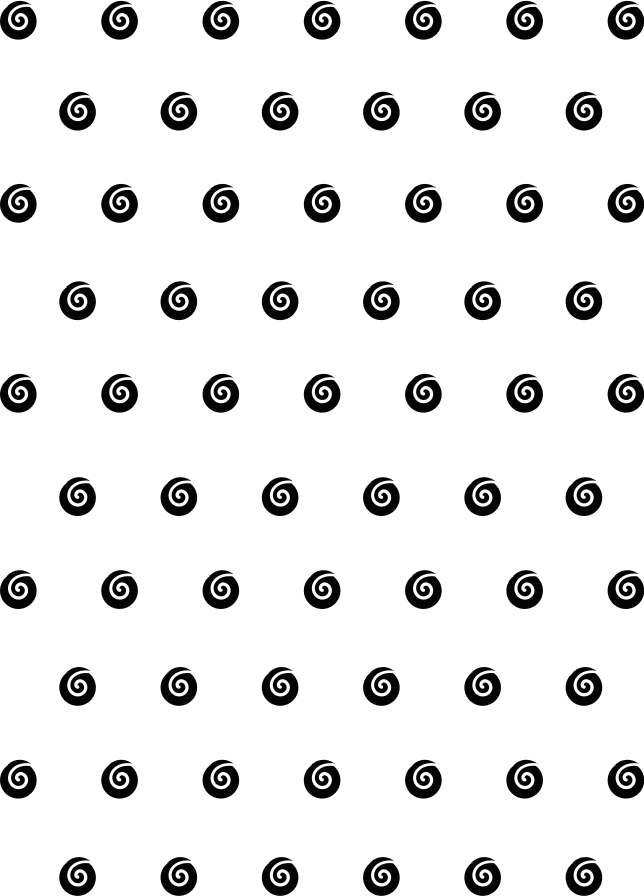
Write a Shadertoy shader that draws this pattern.

```glsl
// Staggered rows of black discs, each carved by a white spiral groove.

const float SHEET_HEIGHT = 768.0;   // layout units from top to bottom
const float MOTIF_SCALE = 1.5;      // motif units per layout unit
const float COLUMN_STEP = 86.8;
const int ROW_COUNT = 10;
const int SPIRAL_STEPS = 48;
const vec3 PAPER = vec3(1.0);
const vec3 INK = vec3(0.01);

// Disc centres measured from the top; the spacing is slightly uneven.
const float ROW_CENTRES[ROW_COUNT] = float[ROW_COUNT](
    18.3, 96.2, 175.2, 258.7, 338.0, 426.6, 506.3, 589.3, 668.8, 752.2);

float circleDistance(vec2 p, vec2 centre, float radius) {
    return length(p - centre) - radius;
}

// Distance to a segment whose half-width changes from end to end.
float strokeDistance(vec2 p, vec2 a, vec2 b, float widthA, float widthB) {
    vec2 along = b - a;
    float h = clamp(dot(p - a, along) / dot(along, along), 0.0, 1.0);
    return length(p - a - along * h) - mix(widthA, widthB, h);
}

// Even winding, flared at the mouth and curled tighter at the core.
vec2 spiralPoint(float angle, vec2 centre) {
    float winding = 13.9 - 1.06 * (angle - 1.57);
    float flare = 10.5 * exp(-1.35 * (angle - 0.8));
    float curl = 1.6 * max(angle - 7.7, 0.0);
    return centre + (winding + flare - curl) * vec2(cos(angle), sin(angle));
}

float grooveDistance(vec2 p, vec2 centre, float startAngle, float endAngle) {
    float nearest = 1e4;
    vec2 previous = spiralPoint(startAngle, centre);
    float previousWidth = 1.7;
    for (int i = 1; i <= SPIRAL_STEPS; i++) {
        float t = float(i) / float(SPIRAL_STEPS);
        vec2 next = spiralPoint(mix(startAngle, endAngle, t), centre);
        float width = mix(1.7, 2.1, smoothstep(0.0, 0.4, t));
        nearest = min(nearest, strokeDistance(p, previous, next, previousWidth, width));
        previous = next;
        previousWidth = width;
    }
    return nearest;
}

// Round body with a raised crescent on top, minus the groove.
float motifDistance(vec2 p) {
    float body = circleDistance(p, vec2(0.0), 23.5);
    float crescent = max(circleDistance(p, vec2(2.0, 4.0), 22.3), 19.0 - p.y);
    float groove = grooveDistance(p, vec2(1.5, 1.3), 0.75, 9.9);
    return max(min(body, crescent), -groove);
}

// Offset to the nearest motif, in motif units with y upward.
vec2 nearestMotif(vec2 p) {
    vec2 best = vec2(1e4);
    for (int row = 0; row < ROW_COUNT; row++) {
        bool shifted = row % 2 == 1;
        float firstX = shifted ? 66.5 : 15.7;
        float lastColumn = shifted ? 5.0 : 6.0;
        float column = clamp(round((p.x - firstX) / COLUMN_STEP), 0.0, lastColumn);
        vec2 centre = vec2(firstX + column * COLUMN_STEP, SHEET_HEIGHT - ROW_CENTRES[row]);
        vec2 offset = p - centre;
        if (dot(offset, offset) < dot(best, best)) best = offset;
    }
    return best * MOTIF_SCALE;
}

void mainImage(out vec4 fragColor, in vec2 fragCoord) {
    float unitsPerPixel = SHEET_HEIGHT / iResolution.y;
    vec2 motif = nearestMotif(fragCoord * unitsPerPixel);
    float edge = unitsPerPixel * MOTIF_SCALE;
    float ink = 0.0;
    if (length(motif) < 30.0 + edge) {
        ink = clamp(0.5 - motifDistance(motif) / edge, 0.0, 1.0);
    }
    fragColor = vec4(mix(PAPER, INK, ink), 1.0);
}
```
